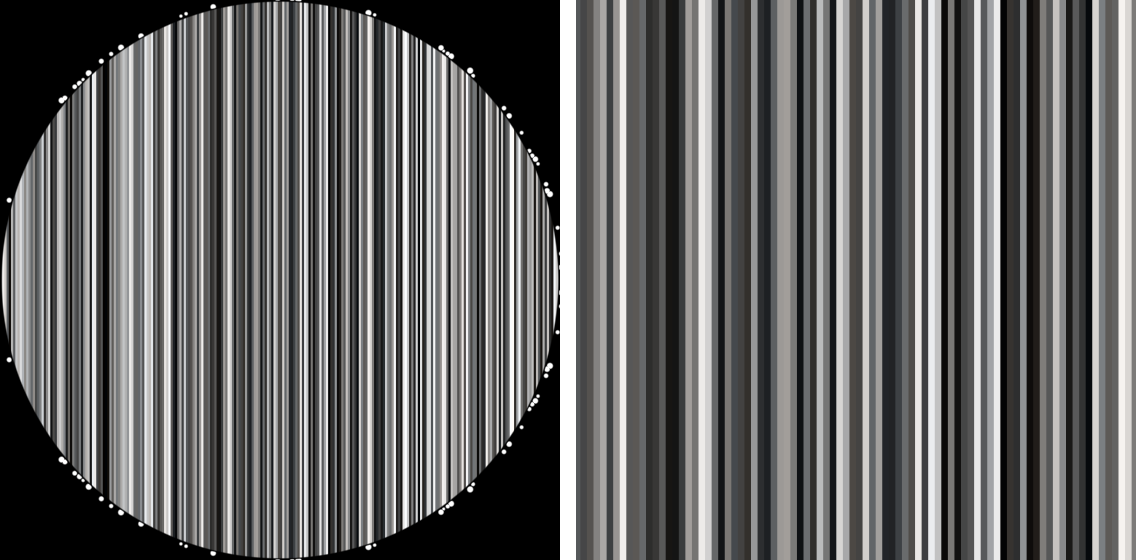
Left, the full canvas; right, a detail of the centre.
Reproduce this pattern procedurally as a Shadertoy shader.

```glsl
// Disc of 256 random grey vertical stripes on black, with ragged white specks around its rim.

float hash(float n) {
    return fract(sin(n * 12.9898 + 4.137) * 43758.5453);
}

// Uniform grey per column, with a faint warm or cool tint
vec3 stripeColor(float column) {
    float tint = 0.03 * (hash(column + 511.0) - 0.5);
    return clamp(hash(column) + tint * vec3(1.0, 0.0, -1.0), 0.0, 1.0);
}

// Blend across the nearest column boundary over one pixel
vec3 stripes(float x, float pixel) {
    float s = x * 256.0;
    float edge = floor(s + 0.5);
    float blend = clamp((s - edge) / min(256.0 * pixel, 1.0) + 0.5, 0.0, 1.0);
    return mix(stripeColor(edge - 1.0), stripeColor(edge), blend);
}

// Clustered blobs along the rim, mirrored top to bottom
float rimSpecks(vec2 p, float pixel) {
    p.y = abs(p.y);
    float cell = floor(atan(p.y, p.x) / 3.14159 * 180.0);
    float cover = 0.0;
    for (int k = -1; k <= 1; k++) {
        float id = cell + float(k);
        float cluster = hash(floor(id / 4.0) + 71.0);
        float present = step(hash(id + 307.0), 0.1 + 0.65 * cluster * cluster);
        float angle = (id + 0.2 + 0.6 * hash(id + 619.0)) / 180.0 * 3.14159;
        float radius = 0.501 + 0.005 * hash(id + 907.0);
        float size = 0.0025 + 0.003 * hash(id + 151.0);
        float d = length(p - radius * vec2(cos(angle), sin(angle))) - size;
        cover = max(cover, present * (1.0 - smoothstep(-pixel, pixel, d)));
    }
    return cover;
}

void mainImage(out vec4 fragColor, in vec2 fragCoord) {
    vec2 uv = fragCoord / iResolution.xy;
    vec2 p = uv - 0.5;
    float pixel = 1.0 / iResolution.x;

    // Specks lie behind the disc and its thin dark rim
    float r = length(p);
    vec3 color = vec3(rimSpecks(p, pixel));
    color *= smoothstep(-pixel, pixel, r - 0.499);
    float disc = 1.0 - smoothstep(-pixel, pixel, r - 0.497);
    color = mix(color, stripes(uv.x, pixel), disc);

    fragColor = vec4(color, 1.0);
}
```
